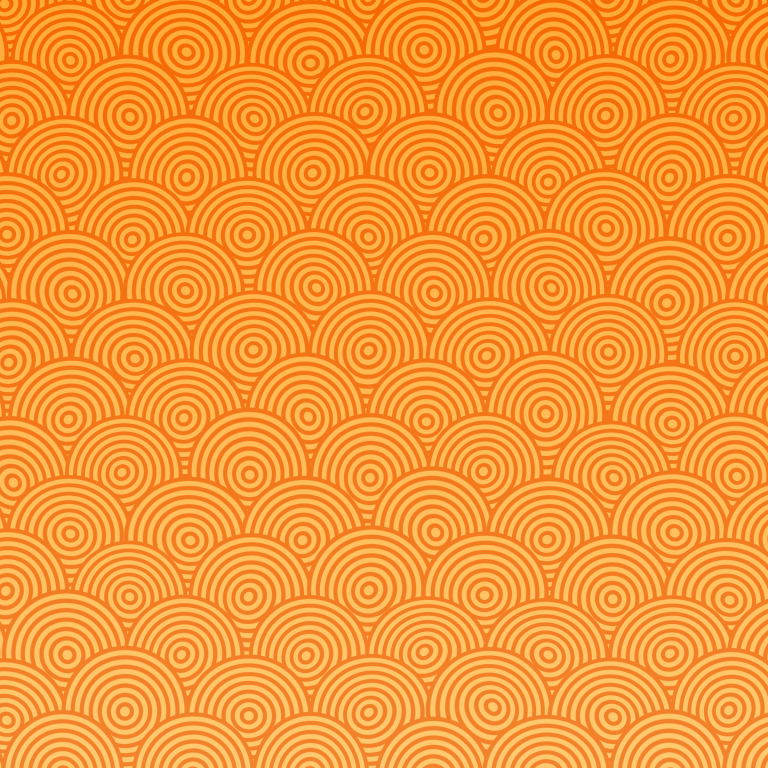
Give the GLSL for this pattern, as a three.js fragment shader.

```glsl
// Overlapping rows of hand-drawn concentric-ring scales on an orange vertical gradient.
varying vec2 vUv;

#define PITCH vec2(0.157, 0.0779)   // column and row spacing
#define ORIGIN vec2(0.010, 0.069)   // centre of the first scale
#define RADIUS 0.0805
#define RINGS 7.0                   // light bands per scale, with the dot
#define LIGHT_SHARE 0.54            // light part of each band
#define JITTER 0.0075               // wander of the scale centres
#define STRETCH 0.055               // variation of width and height
#define DRIFT 0.06                  // off-centre shift of the inner rings
#define DARK_TOP vec3(0.96, 0.41, 0.01)
#define DARK_BOTTOM vec3(0.95, 0.51, 0.17)
#define LIGHT_TOP vec3(1.00, 0.67, 0.22)
#define LIGHT_BOTTOM vec3(1.00, 0.79, 0.44)

// Two random values from -1 to 1 for each cell
vec2 hash2(vec2 cell) {
  vec3 p = fract(cell.xyx * vec3(0.1031, 0.1030, 0.0973) + 0.37);
  p += dot(p, p.yzx + 33.33);
  return fract((p.xx + p.yz) * p.zy) * 2.0 - 1.0;
}

// Returns ring lightness in x and scale coverage in y
vec2 ringScale(vec2 point, vec2 cell, float soft) {
  vec2 shape = hash2(cell + 41.0);
  vec2 drift = hash2(cell + 83.0) * DRIFT;
  vec2 q = (point - hash2(cell) * JITTER) / (RADIUS * (1.0 + STRETCH * shape));
  float rim = length(q);

  // Inner rings shift and lean; the rim stays in place
  float inner = clamp(1.0 - rim, 0.0, 1.0);
  q -= drift * inner;
  q.x += 2.5 * drift.x * q.y * inner;
  float phase = min(length(q) * RINGS, RINGS - 0.2);

  float halfBand = 0.5 * LIGHT_SHARE;
  float offBand = abs(fract(phase - halfBand + 0.5) - 0.5);
  if (phase < halfBand) offBand = 0.0;   // solid centre dot
  float edge = (halfBand - offBand) * RADIUS / RINGS;
  return vec2(smoothstep(-soft, soft, edge),
              smoothstep(-soft, soft, (1.0 - rim) * RADIUS));
}

void main() {
  float soft = max(fwidth(vUv.y), 0.0012) * 0.75;
  float baseRow = floor((vUv.y - ORIGIN.y) / PITCH.y);
  float lightness = 0.0;

  // Paint from upper rows to lower rows, so lower scales lie in front
  for (int i = 0; i < 5; i++) {
    float row = baseRow + 2.0 - float(i);
    float stagger = 0.5 * mod(row, 2.0);
    float nearest = floor((vUv.x - ORIGIN.x) / PITCH.x - stagger + 0.5);
    for (int j = -1; j <= 1; j++) {
      vec2 cell = vec2(nearest + float(j), row);
      vec2 centre = ORIGIN + PITCH * (cell + vec2(stagger, 0.0));
      vec2 layer = ringScale(vUv - centre, cell, soft);
      lightness = mix(lightness, layer.x, layer.y);
    }
  }

  vec3 dark = mix(DARK_BOTTOM, DARK_TOP, vUv.y);
  vec3 light = mix(LIGHT_BOTTOM, LIGHT_TOP, vUv.y);
  gl_FragColor = vec4(mix(dark, light, lightness), 1.0);
}
```
